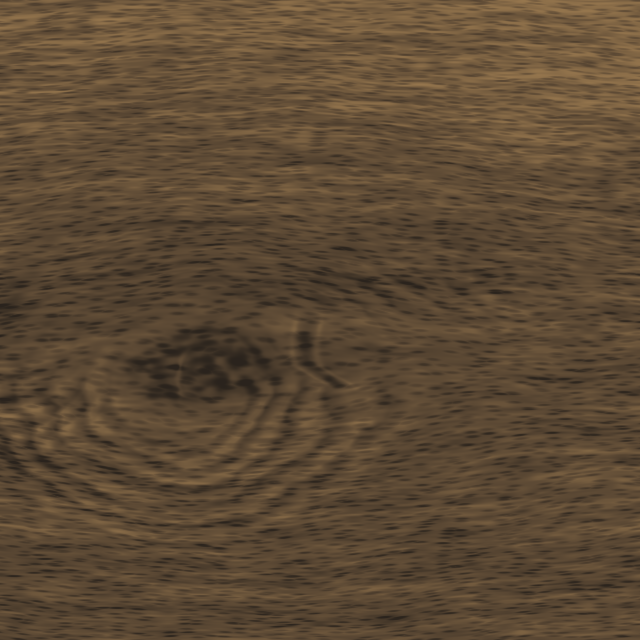
Give the GLSL for this texture, as a WebGL 1 fragment shader.

```glsl
precision highp float;
// Dark oak board with a knot: horizontal fibres bulge around the knot,
// and lopsided growth rings spread from it to the lower right.
// Stretched noise makes fibres, cellular noise pores, sines the waviness.

uniform vec2 u_resolution;

const vec3 DARK = vec3(0.165, 0.138, 0.112);
const vec3 MID = vec3(0.350, 0.278, 0.200);
const vec3 GOLD = vec3(0.590, 0.465, 0.305);
const vec2 KNOT = vec2(0.310, 0.425);
const vec2 KNOT_SIZE = vec2(0.105, 0.058);
const vec2 RING_CENTER = vec2(0.300, 0.385);
const float RING_SPACING = 0.031;
const float FIBRE_CONTRAST = 0.50;
const float PORE_DEPTH = 0.20;

vec2 hash2(vec2 p) {
  vec3 q = fract(p.xyx * vec3(0.1031, 0.1030, 0.0973));
  q += dot(q, q.yzx + 33.33);
  return fract((q.xx + q.yz) * q.zy);
}

float noise(vec2 p) {
  vec2 i = floor(p), f = fract(p);
  f = f * f * (3.0 - 2.0 * f);
  float low = mix(hash2(i).x, hash2(i + vec2(1.0, 0.0)).x, f.x);
  float high = mix(hash2(i + vec2(0.0, 1.0)).x, hash2(i + 1.0).x, f.x);
  return mix(low, high, f.y);
}

// Distance to the nearest scattered cell point
float cellular(vec2 p) {
  vec2 cell = floor(p);
  float nearest = 4.0;
  for (int y = -1; y <= 1; y++) {
    for (int x = -1; x <= 1; x++) {
      vec2 c = cell + vec2(float(x), float(y));
      nearest = min(nearest, length(c + hash2(c + 71.0) - p));
    }
  }
  return nearest;
}

float blob(vec2 p, vec2 center, vec2 size) {
  vec2 q = (p - center) / size;
  return exp(-dot(q, q));
}

float line(float d, float width) {
  return exp(-d * d / (width * width));
}

// Rounded ridge with a sharper dark valley, from -1 to 1
float ridge(float phase) {
  float s = fract(phase);
  return smoothstep(0.0, 0.55, s) * (1.0 - smoothstep(0.68, 1.0, s)) * 2.0 - 1.0;
}

// Fibre coordinates that bend around the knot
vec2 grainFlow(vec2 p) {
  float v = p.y - KNOT.y;
  float bulge = 0.32 * blob(p, KNOT + vec2(0.06, 0.0), vec2(0.55, 0.40))
              + 0.30 * blob(p, KNOT, vec2(0.24, 0.14));
  v *= 1.0 - bulge;
  v += 0.0025 * sin(p.x * 13.0 + p.y * 21.0) + 0.0012 * sin(p.x * 37.0 - p.y * 45.0);
  return vec2(p.x, v + 1.0);
}

float fibres(vec2 g) {
  float broad = noise(g * vec2(3.5, 60.0)) - 0.5;
  float strands = noise(g * vec2(11.0, 165.0) + 17.0) - 0.5;
  float fine = noise(g * vec2(38.0, 310.0) + 41.0) - 0.5;
  return broad * 0.30 + strands * 0.48 + fine * 0.48;
}

// Growth rings, squeezed on the left and stretched on the right
float growthRings(vec2 p, float wobble) {
  vec2 q = p - RING_CENTER;
  float x = q.x > 0.0 ? 0.30 * (1.0 - exp(-q.x / 0.25)) : 0.65 * q.x;
  float d = length(vec2(x, q.y)) + wobble;
  float below = 1.0 - smoothstep(-0.02, 0.06, q.y);
  float reach = smoothstep(0.06, 0.10, d) * (1.0 - smoothstep(0.19, 0.27, d));
  return ridge(d / RING_SPACING + 0.25) * reach * mix(0.25, 1.0, below);
}

void main() {
  vec2 p = gl_FragCoord.xy / u_resolution;
  vec2 g = grainFlow(p);
  float rough = noise(p * vec2(55.0, 110.0)) - 0.5;
  float wobble = 0.004 * sin(p.x * 31.0 + 2.0 * sin(p.y * 27.0))
               + 0.003 * sin(p.y * 63.0 - p.x * 18.0) + 0.006 * rough;

  // Broad light and shade
  float tone = 0.39 + 0.20 * smoothstep(0.55, 1.0, p.y);
  tone += 0.12 * blob(p, vec2(0.95, 0.88), vec2(0.35, 0.15));
  tone += 0.07 * blob(p, vec2(0.95, 0.22), vec2(0.35, 0.10));
  tone += 0.07 * blob(p, vec2(0.95, 0.48), vec2(0.25, 0.025));
  tone -= 0.09 * blob(p, vec2(0.97, 0.43), vec2(0.25, 0.018));
  tone -= 0.06 * blob(p, vec2(0.55, 0.54), vec2(0.30, 0.09));
  tone -= 0.15 * blob(p, vec2(0.0, 0.52), vec2(0.06, 0.025));

  // Fibres and pores
  float quiet = 1.0 - 0.35 * blob(p, vec2(0.40, 0.43), vec2(0.32, 0.15));
  tone += fibres(g) * FIBRE_CONTRAST * quiet;
  float pore = 1.0 - smoothstep(0.08, 0.42, cellular(g * vec2(24.0, 150.0)));
  tone += PORE_DEPTH * quiet * (0.22 - pore);

  // Rings, diagonal ripples at upper right and fanned grain at left
  tone += 0.125 * growthRings(p, wobble);
  float ripple = dot(p, vec2(0.50, 0.87)) + wobble;
  tone += 0.10 * ridge(ripple / 0.032) * blob(p, vec2(0.64, 0.545), vec2(0.17, 0.055));
  float fan = p.y - 4.0 * p.x * p.x + wobble;
  tone += 0.12 * ridge(fan / 0.037) * blob(p, vec2(0.04, 0.37), vec2(0.09, 0.07));
  tone += 0.14 * blob(p, vec2(0.08, 0.325), vec2(0.05, 0.018));
  float crease = line(p.y - 0.282 + 0.11 * p.x + wobble, 0.006);
  tone -= 0.16 * crease * (1.0 - smoothstep(0.12, 0.24, p.x));

  // Bent bark seam with pale rims
  float seamX = 0.479 + 0.065 * (1.0 - smoothstep(0.385, 0.435, p.y));
  float seam = p.x - seamX + 0.5 * wobble;
  float seamSpan = smoothstep(0.385, 0.405, p.y) * (1.0 - smoothstep(0.49, 0.525, p.y));
  tone += seamSpan * (0.13 * line(abs(seam) - 0.019, 0.006) - 0.18 * line(seam, 0.012));

  // Knot heart, shadow beside it and cracked core
  vec2 k = (p - KNOT) / KNOT_SIZE;
  k.y -= 0.12 * k.x;
  float radius = length(k) + 18.0 * wobble;
  float heart = 1.0 - smoothstep(0.65, 1.25, radius);
  tone -= 0.20 * heart + 0.15 * blob(p, vec2(0.43, 0.42), vec2(0.05, 0.035));
  tone += heart * (0.06 * sin(radius * 19.0) + 0.24 * rough);
  float crack = line(p.x - 0.291 + 3.0 * wobble, 0.007);
  tone += 0.17 * crack * blob(p, KNOT, vec2(0.08, 0.045));
  tone += 0.07 * line(radius - 1.45, 0.16);

  tone = clamp(tone, 0.0, 1.0);
  vec3 color = mix(DARK, MID, smoothstep(0.0, 0.45, tone));
  color = mix(color, GOLD, smoothstep(0.36, 0.95, tone));
  gl_FragColor = vec4(color, 1.0);
}
```
